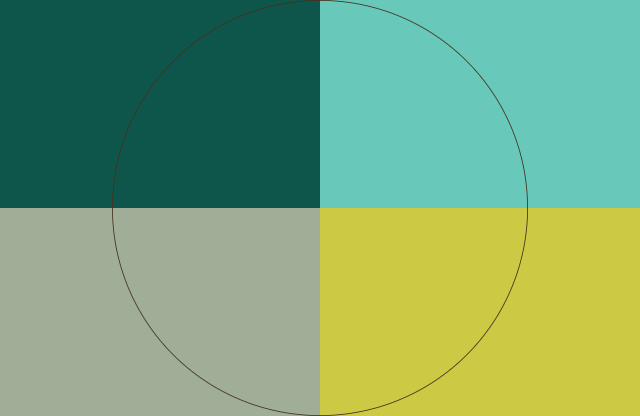
Give the GLSL for this background, as a Shadertoy shader.

```glsl
// Four flat colour quadrants meeting at the canvas centre, overlaid by a
// hairline circle that spans the full height. Lengths are in canvas heights;
// edges and the line are smoothed by how much of each pixel they cover.

const vec3 DARK_TEAL  = vec3(0.055, 0.333, 0.294);
const vec3 TURQUOISE  = vec3(0.408, 0.788, 0.729);
const vec3 SAGE_GREY  = vec3(0.627, 0.682, 0.596);
const vec3 LIME_GOLD  = vec3(0.800, 0.790, 0.265);
const vec3 LINE_BROWN = vec3(0.260, 0.190, 0.110);

const vec2 CROSSING = vec2(0.5, 0.5);  // where quadrants meet, as a canvas fraction
const float RING_RADIUS = 0.499;
const float RING_WIDTH = 0.002;

// Share of a pixel covered by a band of the given width around distance zero.
float bandCoverage(float dist, float width, float pixel) {
    float near = max(dist - 0.5 * width, -0.5 * pixel);
    float far = min(dist + 0.5 * width, 0.5 * pixel);
    return max(far - near, 0.0) / pixel;
}

void mainImage(out vec4 fragColor, in vec2 fragCoord) {
    float pixel = 1.0 / iResolution.y;
    vec2 p = (fragCoord - CROSSING * iResolution.xy) * pixel;

    // Quadrants: x blends left to right, y blends bottom to top.
    vec2 side = clamp(p / pixel + 0.5, 0.0, 1.0);
    vec3 lower = mix(SAGE_GREY, LIME_GOLD, side.x);
    vec3 upper = mix(DARK_TEAL, TURQUOISE, side.x);
    vec3 color = mix(lower, upper, side.y);

    // Hairline circle
    float ring = bandCoverage(length(p) - RING_RADIUS, RING_WIDTH, pixel);
    color = mix(color, LINE_BROWN, ring);

    fragColor = vec4(color, 1.0);
}
```
